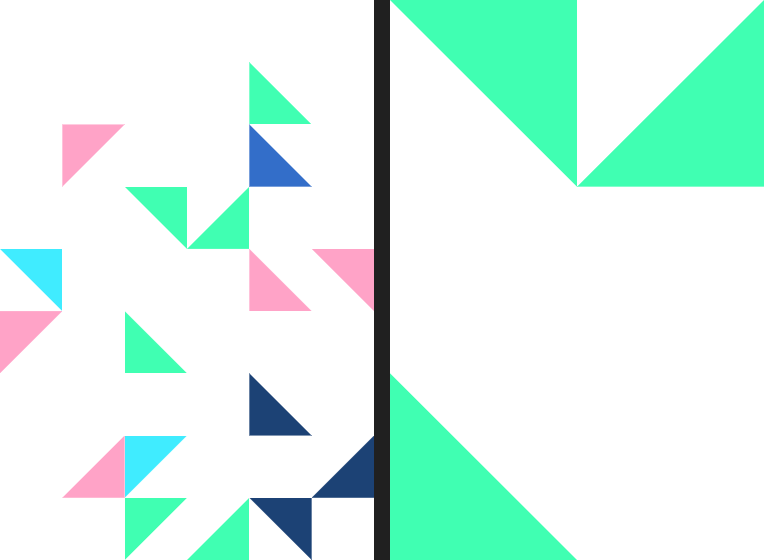
Left, the full canvas; right, a detail of the centre.
Reproduce this pattern procedurally as a Shadertoy shader.

```glsl
// Sparse right triangles in flat colours, scattered over a white grid of squares.
// Every cell gets a spread-out random priority; the lowest-ranked cells receive
// a triangle, so each colour keeps a fixed share while places look irregular.

const ivec2 GRID = ivec2(6, 9);
const int TRIANGLES = 17;

const vec3 WHITE = vec3(1.0);
const vec3 GREEN = vec3(0.25, 1.00, 0.70);
const vec3 PINK  = vec3(1.00, 0.64, 0.78);
const vec3 NAVY  = vec3(0.11, 0.26, 0.46);
const vec3 CYAN  = vec3(0.25, 0.925, 1.00);
const vec3 BLUE  = vec3(0.20, 0.43, 0.79);

// Integer hash of a cell, scaled to 0..1
float hashCell(ivec2 cell) {
    uint h = uint(cell.x + 131 * cell.y + 17) * 747796405u + 2891336453u;
    h = ((h >> ((h >> 28u) + 4u)) ^ h) * 277803737u;
    h = (h >> 22u) ^ h;
    return float(h >> 8u) / 16777216.0;
}

// Low-discrepancy sequence mixed with a hash: scattered, but without big clumps
float cellPriority(ivec2 cell) {
    float spread = fract(dot(vec2(cell), vec2(0.7549, 0.5698)));
    return mix(spread, hashCell(cell), 0.55);
}

// Number of cells in the grid with a lower priority than this one
int cellRank(ivec2 cell, ivec2 grid) {
    float own = cellPriority(cell);
    int rank = 0;
    for (int y = 0; y < grid.y; y++) {
        for (int x = 0; x < grid.x; x++) {
            if (cellPriority(ivec2(x, y)) < own) rank++;
        }
    }
    return rank;
}

// Deals the colours in fixed proportions
vec3 slotColor(int slot) {
    if (slot < 6)  return GREEN;
    if (slot < 11) return PINK;
    if (slot < 14) return NAVY;
    if (slot < 16) return CYAN;
    return BLUE;
}

// Half of the unit square, with its right angle at the given corner
float triangleDistance(vec2 p, vec2 corner) {
    vec2 q = abs(p - corner);
    return max((q.x + q.y - 1.0) * inversesqrt(2.0), -min(q.x, q.y));
}

void mainImage(out vec4 fragColor, in vec2 fragCoord) {
    vec2 p = fragCoord / iResolution.xy * vec2(GRID);
    float pixel = float(GRID.y) / iResolution.y;
    ivec2 cell = ivec2(floor(p));

    vec3 color = WHITE;
    int rank = cellRank(cell, GRID);
    if (rank < TRIANGLES) {
        // Shuffle the ranks so that colour does not follow the priority
        int slot = (rank * 7) % TRIANGLES;
        vec2 corner = vec2(slot & 1, (slot >> 1) & 1);
        float d = triangleDistance(fract(p), corner);
        float coverage = clamp(0.5 - d / pixel, 0.0, 1.0);
        color = mix(WHITE, slotColor(slot), coverage);
    }
    fragColor = vec4(color, 1.0);
}
```
